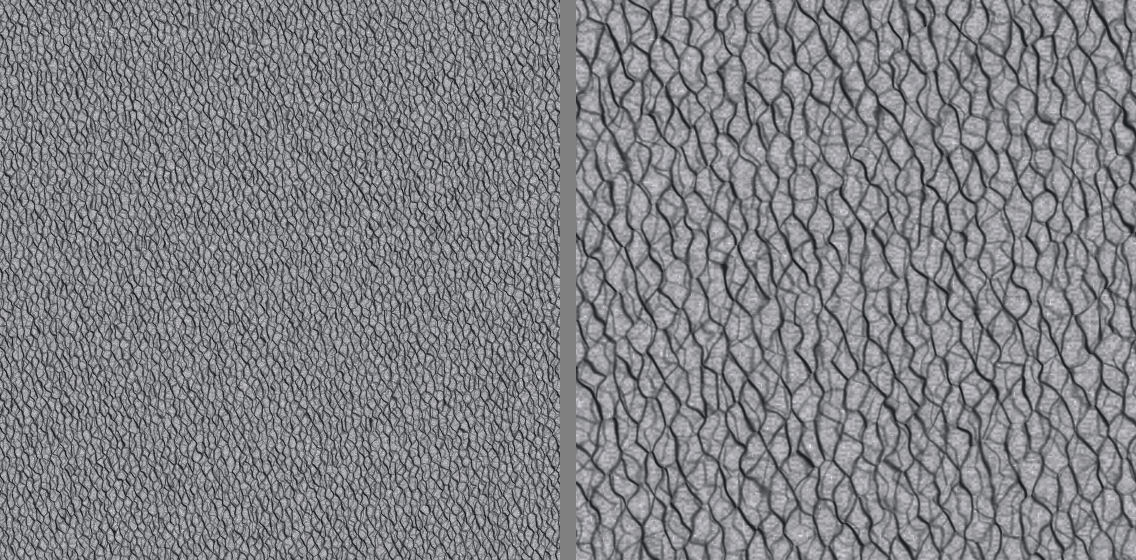
Left, the full canvas; right, a detail of the centre.
Write a WebGL 2 fragment shader that draws this texture.

```glsl
#version 300 es
precision highp float;

uniform vec2 u_resolution;
out vec4 fragColor;

// Cell lattices: the main one is a steep diamond grid, the fine one nearly upright
const mat2 MAIN_LATTICE = mat2(57.0, 57.0, 34.0, -34.0);
const mat2 FINE_LATTICE = mat2(78.0, 26.0, -20.0, 62.0);
const float JITTER = 0.75;

const float CREASE_WIDTH = 0.0015;
const float SLOPE_WIDTH = 0.006;
const float CREASE_DEPTH = 0.98;
const float FINE_DEPTH = 0.5;
const float SLOPE_DEPTH = 0.16;

const float WARP_SCALE = 120.0;
const float WARP_AMOUNT = 0.0045;
const float GRAIN_SCALE = 690.0;
const float GRAIN_AMOUNT = 0.5;
const float SPECK_AMOUNT = 0.25;

const float BASE_LEVEL = 0.97;
const vec3 CREASE_COLOR = vec3(0.095, 0.105, 0.115);
const vec3 HIDE_COLOR = vec3(0.685, 0.685, 0.705);

float hash(vec2 p) {
    return fract(sin(dot(p, vec2(127.1, 311.7))) * 43758.5453);
}

vec2 hash2(vec2 p) {
    return vec2(hash(p), hash(p + vec2(37.3, 17.9)));
}

float noise(vec2 p) {
    vec2 i = floor(p);
    vec2 f = fract(p);
    f = f * f * (3.0 - 2.0 * f);
    float low = mix(hash(i), hash(i + vec2(1.0, 0.0)), f.x);
    float high = mix(hash(i + vec2(0.0, 1.0)), hash(i + vec2(1.0, 1.0)), f.x);
    return mix(low, high, f.y);
}

vec2 cellPoint(vec2 cell) {
    return cell + 0.5 + JITTER * (hash2(cell) - 0.5);
}

// Steep creases are deep, most of all those falling to the right
float directionStrength(vec2 normal) {
    float steep = smoothstep(0.3, 0.9, abs(normal.x));
    return mix(0.35, 0.76, steep) + 0.45 * normal.x * normal.y;
}

// Returns crease darkness in x and the softer slope beside it in y
vec2 creases(vec2 p, mat2 lattice, float pixel) {
    vec2 q = lattice * p;
    vec2 home = floor(q);
    vec2 nearest = vec2(0.0);
    vec2 nearestCell = home;
    float best = 1e5;
    for (int y = -1; y <= 1; y++) {
        for (int x = -1; x <= 1; x++) {
            vec2 cell = home + vec2(x, y);
            vec2 offset = cellPoint(cell) - q;
            float d = dot(offset, offset);
            if (d < best) {
                best = d;
                nearest = offset;
                nearestCell = cell;
            }
        }
    }

    // Distance to each cell wall, measured in canvas units
    vec2 result = vec2(0.0);
    for (int y = -2; y <= 2; y++) {
        for (int x = -2; x <= 2; x++) {
            if (x == 0 && y == 0) continue;
            vec2 offset = cellPoint(nearestCell + vec2(x, y)) - q;
            vec2 across = normalize(offset - nearest);
            vec2 gradient = across * lattice;
            float steepness = length(gradient);
            float d = dot(0.5 * (offset + nearest), across) / steepness;
            float strength = directionStrength(gradient / steepness);
            float line = 1.0 - smoothstep(0.0, CREASE_WIDTH + 0.5 * pixel, d);
            float slope = 1.0 - smoothstep(0.0, SLOPE_WIDTH, d);
            result = max(result, strength * vec2(line, slope));
        }
    }
    return result;
}

void main() {
    float side = min(u_resolution.x, u_resolution.y);
    vec2 p = gl_FragCoord.xy / side;
    float pixel = 1.0 / side;

    // Wobble the walls so that creases look torn rather than ruled
    vec2 wobble = vec2(noise(p * WARP_SCALE), noise(p * WARP_SCALE + 53.7)) - 0.5;
    vec2 warped = p + WARP_AMOUNT * wobble;
    vec2 mainCrease = creases(warped, MAIN_LATTICE, pixel);
    vec2 fineCrease = creases(warped + 3.17, FINE_LATTICE, pixel);

    // Uneven depth along the creases
    float depth = mix(0.65, 1.25, noise(p * 85.0));
    float level = BASE_LEVEL * (1.0 - SLOPE_DEPTH * mainCrease.y);

    // Fine grain with scattered bright specks
    float grain = 0.7 * noise(p * GRAIN_SCALE) + 0.3 * noise(p * GRAIN_SCALE * 0.47 + 7.0);
    float speck = smoothstep(0.84, 0.98, noise(p * GRAIN_SCALE * 0.8 + 31.0));
    level += GRAIN_AMOUNT * (grain - 0.5) + SPECK_AMOUNT * speck;

    level *= 1.0 - FINE_DEPTH * fineCrease.x;
    level *= 1.0 - min(CREASE_DEPTH * depth * mainCrease.x, 0.95);

    fragColor = vec4(mix(CREASE_COLOR, HIDE_COLOR, clamp(level, 0.0, 1.4)), 1.0);
}
```
